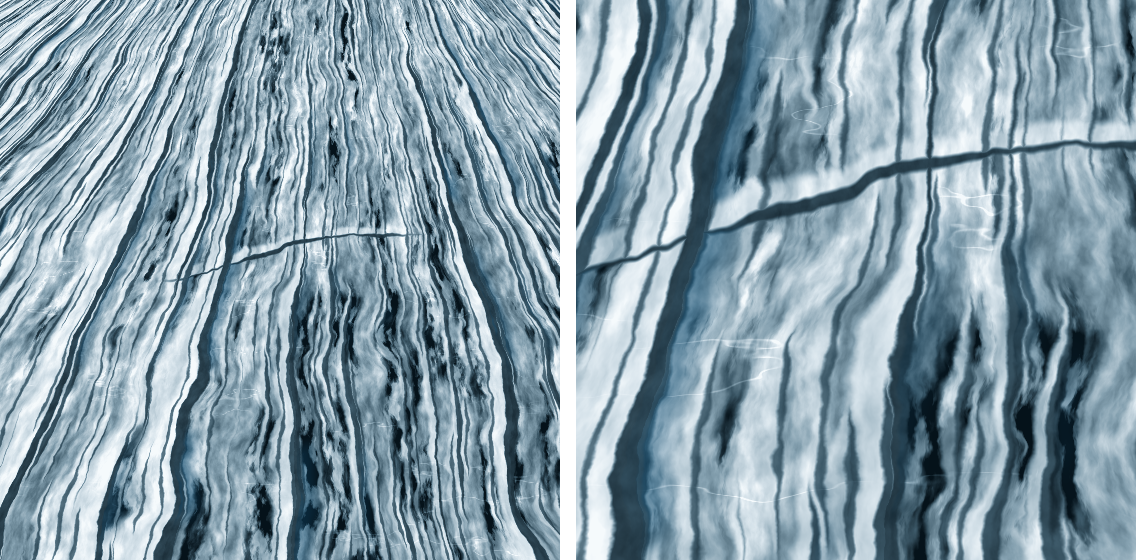
Left: the whole. Right: its middle third, enlarged.
Reproduce this texture procedurally as a three.js fragment shader.

```glsl
// Aerial view of a fissured glacier: fanning crevasses, snow lips and dirt streaks.
varying vec2 vUv;

const vec3 INK = vec3(0.02, 0.07, 0.10);
const vec3 DEEP = vec3(0.23, 0.34, 0.40);
const vec3 STEEL = vec3(0.52, 0.63, 0.69);
const vec3 PALE = vec3(0.84, 0.89, 0.92);
const vec3 SNOW = vec3(0.96, 0.98, 0.99);
const vec3 ICE_BLUE = vec3(0.07, 0.31, 0.46);
const vec2 VANISHING = vec2(0.58, 1.4);

float hash(vec2 p) {
  vec3 q = fract(vec3(p.xyx) * 0.1031);
  q += dot(q, q.yzx + 33.33);
  return fract((q.x + q.y) * q.z);
}

float noise(vec2 p) {
  vec2 cell = floor(p);
  vec2 f = fract(p);
  f = f * f * (3.0 - 2.0 * f);
  float low = mix(hash(cell), hash(cell + vec2(1.0, 0.0)), f.x);
  float high = mix(hash(cell + vec2(0.0, 1.0)), hash(cell + 1.0), f.x);
  return mix(low, high, f.y);
}

float fbm(vec2 p) {
  float sum = 0.0;
  float amplitude = 0.5;
  for (int i = 0; i < 5; i++) {
    sum += amplitude * noise(p);
    p = p * 2.03 + vec2(17.3, 9.1);
    amplitude *= 0.52;
  }
  return sum;
}

// Soft line of a given half width around zero distance.
float line(float d, float halfWidth, float soft) {
  return 1.0 - smoothstep(halfWidth - soft, halfWidth + soft, abs(d));
}

// Bank of snow reaching from zero distance back to -reach.
float bank(float d, float reach, float soft) {
  return smoothstep(-reach * 1.15 - soft, -reach * 0.75, d) * (1.0 - smoothstep(-soft, soft, d));
}

// Family of broken cracks along the flow: x crack, y snow lip, z blue halo.
vec3 crevasses(vec2 flow, float count, float seed, float width, float lip, float soft) {
  vec3 result = vec3(0.0);
  float home = floor(flow.x * count);
  for (int i = -1; i <= 1; i++) {
    float id = home + float(i);
    float random = hash(vec2(id, seed));
    float d = flow.x - (id + 0.2 + 0.6 * random) / count;
    float along = noise(vec2(id * 7.37 + seed, flow.y * count * 0.22 + random * 40.0));
    float open = smoothstep(0.36, 0.68, along);
    float ragged = 0.55 + 0.9 * noise(vec2(id + seed, flow.y * count * 1.6));
    float crack = line(d, width * open * ragged, soft) * smoothstep(0.05, 0.3, open);
    float snow = bank(d, lip * ragged * (0.25 + open), soft) * smoothstep(0.0, 0.35, open);
    float halo = line(d - width, width * 2.0, width * 2.0) * open;
    result = max(result, vec3(crack, snow, halo));
  }
  return result;
}

float rise(float a, float b, float t) {
  return clamp((t - a) / (b - a), 0.0, 1.0);
}

vec3 iceColor(float tone) {
  vec3 color = mix(INK, DEEP, rise(0.07, 0.34, tone));
  color = mix(color, STEEL, rise(0.34, 0.63, tone));
  color = mix(color, PALE, rise(0.63, 0.89, tone));
  return mix(color, SNOW, rise(0.89, 0.98, tone));
}

void main() {
  // Perspective fan: x across the flow, y along it
  float depth = VANISHING.y - vUv.y;
  vec2 flow = vec2((vUv.x - VANISHING.x) / depth, -log(depth)) + 4.0;
  float soft = 0.0014 / depth;
  vec2 bent = flow;
  bent.x += 0.070 * (noise(flow * vec2(3.0, 4.0)) - 0.5);
  bent.x += 0.022 * (noise(flow * vec2(10.0, 15.0)) - 0.5);
  bent.x += 0.009 * (fbm(flow * vec2(40.0, 48.0)) - 0.5);

  // Mottled ice with long streaks and fine relief
  vec2 grain = bent * vec2(48.0, 19.0);
  float streaks = fbm(bent * vec2(34.0, 4.5));
  float relief = fbm(grain) - fbm(grain + vec2(0.4, -0.2));
  float speckle = fbm(bent * vec2(130.0, 75.0));
  float tone = 0.71 + 0.62 * (streaks - 0.5) + 0.45 * (fbm(flow * vec2(9.0, 6.0)) - 0.5);
  tone += 0.65 * relief + 0.28 * (speckle - 0.5);

  // Dirt gathers low and right of centre
  float dirty = smoothstep(0.25, 0.6, vUv.x) * (1.0 - smoothstep(0.4, 0.75, vUv.y));
  float soot = smoothstep(0.50, 0.72, fbm(bent * vec2(28.0, 5.0) + 31.0) + 0.07 * dirty);
  soot *= smoothstep(0.38, 0.60, fbm(bent * vec2(85.0, 32.0)));
  tone -= 0.07 * dirty + 0.58 * soot;

  // Crevasses from broad to fine, snowier on the left
  float snowy = mix(1.0, 0.45, smoothstep(0.2, 0.6, vUv.x));
  vec3 broad = crevasses(bent, 8.0, 3.0, 0.0075, 0.055 * snowy, soft);
  vec3 medium = crevasses(bent + 0.031, 19.0, 11.0, 0.0042, 0.021 * snowy, soft);
  vec3 fine = crevasses(bent + 0.017, 41.0, 23.0, 0.0024, 0.008, soft);
  float snow = max(broad.y, max(medium.y * 0.85, fine.y * 0.6));
  float crack = max(broad.x, max(medium.x * 0.9, fine.x * 0.75));

  // Transverse fracture and faint cross scratches
  float path = mix(0.49, 0.585, smoothstep(0.25, 0.65, vUv.x));
  float across = vUv.y - path - 0.035 * (fbm(vUv * vec2(13.0, 5.0)) - 0.5);
  float span = smoothstep(0.27, 0.34, vUv.x) * (1.0 - smoothstep(0.68, 0.79, vUv.x));
  snow = max(snow, bank(-across, 0.022 * snowy + 0.004, 0.0015) * span * 0.85);
  crack = max(crack, line(across, 0.0035 * noise(vUv * 22.0) + 0.001, 0.0015) * span);
  float scratch = line(fbm(flow * vec2(5.0, 17.0) + 7.0) - 0.5, 0.004, 0.006);
  tone += 0.16 * scratch * smoothstep(0.4, 0.7, noise(flow * 13.0));

  // Composite
  tone = mix(tone, 0.95 + 0.25 * relief + 0.08 * (speckle - 0.5), snow * 0.88);
  tone = mix(tone, 0.13 + 0.15 * speckle, crack * 0.93);
  float blue = max(broad.z, medium.z * 0.7) * smoothstep(0.4, 0.65, noise(flow * 9.0));
  gl_FragColor = vec4(mix(iceColor(tone), ICE_BLUE, blue * 0.45 * (1.0 - snow)), 1.0);
}
```
